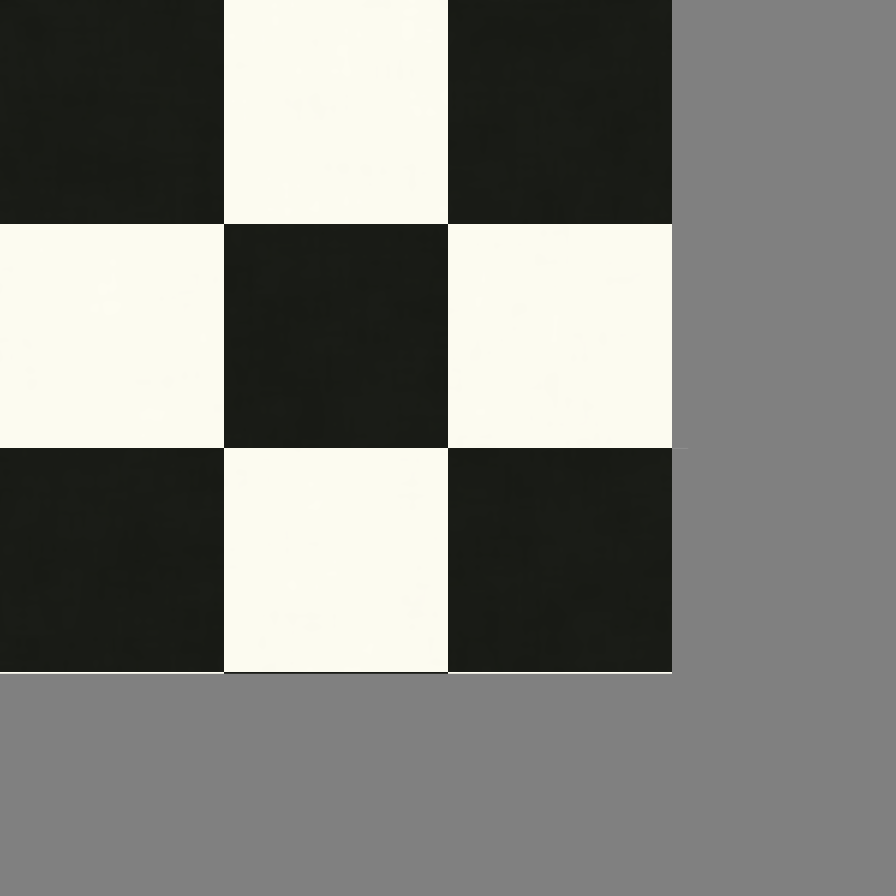
Give the GLSL for this pattern, as a Shadertoy shader.

```glsl
const float CELL = 0.25;                    // side of one square
const vec2 BOARD = vec2(0.75, 0.752);       // three squares plus a sliver of the next row
const vec3 BACKDROP = vec3(0.502);
const vec3 INK = vec3(0.098, 0.106, 0.086);
const vec3 IVORY = vec3(0.988, 0.984, 0.941);
const vec3 TICK_COLOR = vec3(0.55);
const vec2 TICK_CENTER = vec2(0.759, 0.5005);
const vec2 TICK_HALF = vec2(0.009, 0.0006);
const float INK_MOTTLE = 0.016;
const float IVORY_MOTTLE = 0.008;
const float MOTTLE_SCALE = 26.0;
const float WEAVE_SCALE = 150.0;

float hash(vec2 p) {
    vec3 q = fract(vec3(p.xyx) * 0.1031);
    q += dot(q, q.yzx + 33.33);
    return fract((q.x + q.y) * q.z);
}

float valueNoise(vec2 p) {
    vec2 i = floor(p);
    vec2 f = fract(p);
    f = f * f * (3.0 - 2.0 * f);
    float low = mix(hash(i), hash(i + vec2(1, 0)), f.x);
    float high = mix(hash(i + vec2(0, 1)), hash(i + vec2(1, 1)), f.x);
    return mix(low, high, f.y);
}

// Soft blotches mixed with faint horizontal and vertical threads, centred on zero
float mottle(vec2 p) {
    float blotch = valueNoise(p * MOTTLE_SCALE);
    float weft = valueNoise(p * WEAVE_SCALE * vec2(0.25, 1.0));
    float warp = valueNoise(p * WEAVE_SCALE * vec2(1.0, 0.25) + 57.0);
    return 0.5 * blotch + 0.25 * (weft + warp) - 0.5;
}

float coverage(float depth, float pixel) {
    return clamp(depth / pixel + 0.5, 0.0, 1.0);
}

float boxMask(vec2 p, vec2 halfSize, float pixel) {
    vec2 depth = halfSize - abs(p);
    return coverage(depth.x, pixel) * coverage(depth.y, pixel);
}

// 1 on ink squares, 0 on ivory squares
float checker(vec2 p, float pixel) {
    vec2 depth = (0.5 - abs(mod(p / CELL + 0.5, 2.0) - 1.0)) * CELL;
    vec2 side = clamp(depth / pixel, -0.5, 0.5) * 2.0;
    return 0.5 + 0.5 * side.x * side.y;
}

void mainImage(out vec4 fragColor, in vec2 fragCoord) {
    vec2 uv = fragCoord / iResolution.xy;
    vec2 p = vec2(uv.x, 1.0 - uv.y);        // measured from the upper left
    float pixel = 1.0 / min(iResolution.x, iResolution.y);

    // Checkered board with a slight surface grain
    float grain = mottle(p);
    vec3 ink = INK + INK_MOTTLE * grain;
    vec3 ivory = IVORY + IVORY_MOTTLE * grain;
    vec3 board = mix(ivory, ink, checker(p, pixel));

    // Plain backdrop with a faint tick beside the board
    float tick = boxMask(p - TICK_CENTER, TICK_HALF, pixel);
    vec3 color = mix(BACKDROP, TICK_COLOR, tick);

    // The board runs off the upper and left canvas edges
    vec2 inside = BOARD - p;
    float boardMask = coverage(inside.x, pixel) * coverage(inside.y, pixel);
    color = mix(color, board, boardMask);

    fragColor = vec4(color, 1.0);
}
```
